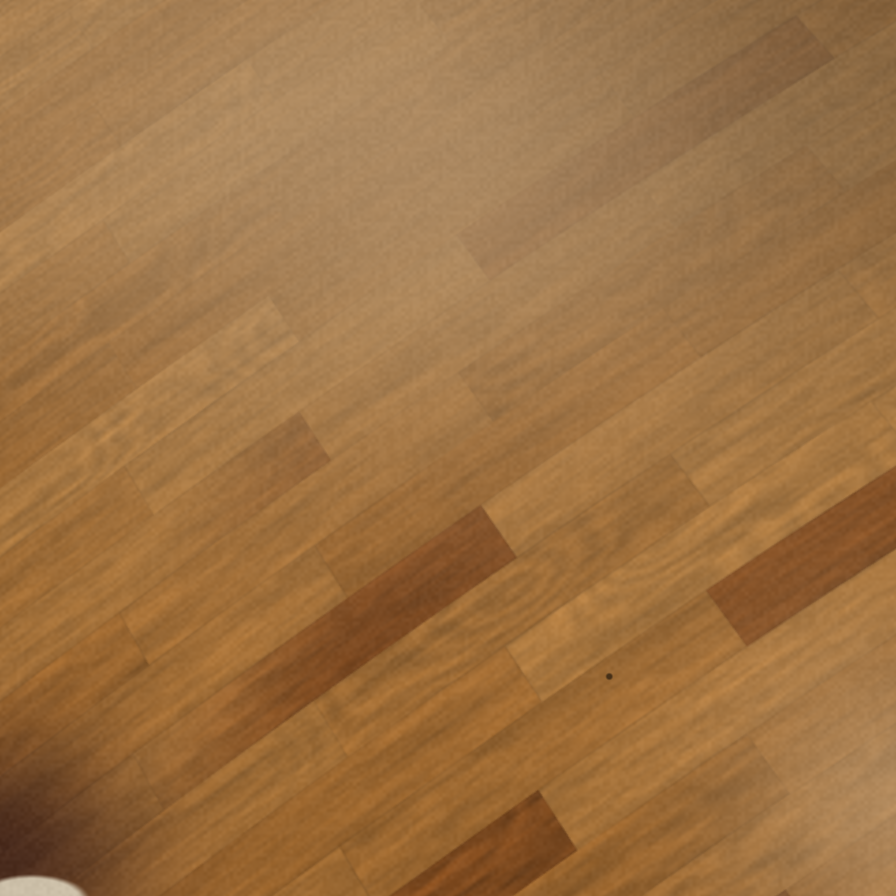
This texture is drawn by a WebGL 2 fragment shader. Its source:

```glsl
#version 300 es
precision highp float;
// Oak strip flooring seen at a slant: a rotation, a mild perspective and a
// slight bow give floor coordinates, cut into staggered strips of hashed tone.
// Stretched noise makes the grain; soft haze and corner shade light the floor.

#define ANGLE 0.602      // direction of the strips, radians
#define TILT 0.21        // perspective across the strips
#define BOW 0.04         // lens curvature of the strips
#define STRIP 0.068      // strip width
#define PIECE 0.47       // length of one strip piece
#define SEAM 0.0022      // seam half width
#define SEAM_DEPTH 0.09  // how dark the seams are
#define GRAIN 0.26       // contrast of the grain
#define HAZE 0.84        // strength of the pale reflection
#define BLUR 0.0010      // spacing of the smoothing samples
#define SPECKLE 0.035    // strength of the fine speckle

uniform vec2 u_resolution;
out vec4 fragColor;

const vec3 DARK = vec3(0.46, 0.25, 0.095);
const vec3 HONEY = vec3(0.575, 0.37, 0.16);
const vec3 PALE = vec3(0.655, 0.455, 0.23);
const vec3 SHEEN = vec3(0.695, 0.57, 0.425);
const vec3 SHADE = vec3(0.20, 0.10, 0.085);
const vec3 CLOTH = vec3(0.80, 0.75, 0.66);

float hash(vec2 p) {
  return fract(sin(dot(p, vec2(127.1, 311.7))) * 43758.5453);
}

float noise(vec2 p) {
  vec2 i = floor(p), f = fract(p);
  f = f * f * (3.0 - 2.0 * f);
  float low = mix(hash(i), hash(i + vec2(1, 0)), f.x);
  float high = mix(hash(i + vec2(0, 1)), hash(i + vec2(1, 1)), f.x);
  return mix(low, high, f.y);
}

// Canvas position to floor position: x along the strips, y across them
vec2 toFloor(vec2 p) {
  vec2 q = p - 0.5;
  float c = cos(ANGLE), s = sin(ANGLE);
  q = vec2(c * q.x + s * q.y, c * q.y - s * q.x);
  q.y += BOW * q.x * q.x;
  return q / (1.0 - TILT * q.y);
}

// Bands, streaks, pores and curved growth rings, centred on zero
float woodGrain(vec2 f, vec2 id) {
  vec2 g = f + id * vec2(7.3, 3.7);
  float bands = noise(g * vec2(4.0, 50.0)) - 0.5;
  float streaks = noise(g * vec2(10.0, 120.0)) - 0.5;
  float pores = noise(g * vec2(40.0, 240.0)) - 0.5;
  float field = noise(g * vec2(6.0, 15.0)) + 0.1 * noise(g * vec2(22.0, 60.0));
  float rings = sin(38.0 * field) * smoothstep(0.3, 0.9, hash(id + 5.0));
  return 0.6 * bands + 0.55 * streaks + 0.4 * pores + 0.2 * rings;
}

vec3 planks(vec2 p) {
  vec2 f = toFloor(p);
  float across = f.y / STRIP + 0.06;
  float row = floor(across);
  float stagger = fract(0.57 * row + 0.16) + 0.08 * (hash(vec2(row, 3.0)) - 0.5);
  float along = f.x / PIECE - stagger;
  vec2 id = vec2(floor(along), row);

  // Tone of the piece: one in seven is dark, bleached toward the upper left
  vec3 wood = mix(HONEY, PALE, hash(id + 9.0));
  float chosen = 1.0 - step(0.5, abs(mod(id.y + 3.0 * id.x, 7.0) - 2.0));
  float darkness = chosen * (0.55 + 0.45 * hash(id + 23.0));
  darkness *= smoothstep(-0.45, -0.05, f.x - f.y);
  wood = mix(wood, DARK, darkness);
  wood *= 1.0 + GRAIN * (1.0 + 0.4 * darkness) * woodGrain(f, id);

  // Faint seams, uneven along their length
  vec2 local = vec2(fract(along), fract(across));
  vec2 gap = min(local, 1.0 - local) * vec2(PIECE, STRIP);
  float seam = 1.0 - smoothstep(0.0, SEAM, min(gap.x, gap.y));
  return wood * (1.0 - SEAM_DEPTH * seam * (0.3 + noise(f * 9.0)));
}

void main() {
  vec2 p = gl_FragCoord.xy / u_resolution;

  // Soft, smooth edges from a small grid of samples
  vec3 color = vec3(0.0);
  for (int y = -1; y <= 1; y++)
    for (int x = -1; x <= 1; x++)
      color += planks(p + BLUR * vec2(x, y)) / 9.0;

  // Pale haze over the far floor and a glint at the lower right
  vec2 away = (p - vec2(0.47, 0.80)) * vec2(1.25, 1.75);
  float haze = 0.7 * exp(-2.2 * dot(away, away)) + 0.3 * smoothstep(0.4, 0.9, p.y);
  color = mix(color, SHEEN, HAZE * haze);
  vec2 shine = p - vec2(1.02, 0.1);
  color = mix(color, SHEEN + 0.05, 0.6 * exp(-24.0 * dot(shine, shine)));

  // Dimmer far corner, small knot, and shade at the lower left
  color *= 1.0 - 0.18 * smoothstep(0.6, 0.05, distance(p, vec2(1.0, 1.02)));
  color *= 1.0 - 0.55 * smoothstep(0.005, 0.002, distance(p, vec2(0.68, 0.245)));
  vec2 corner = (p - vec2(0.0, 0.04)) * vec2(0.85, 1.0);
  color = mix(color, SHADE, 0.8 * exp(-60.0 * dot(corner, corner)));

  // Pale cloth edge in the corner, then fine speckle
  float edge = length((p - vec2(0.035, -0.005)) / vec2(0.06, 0.027));
  color = mix(color, CLOTH, smoothstep(1.12, 0.88, edge));
  color += SPECKLE * (noise(p * 240.0) - 0.5);
  fragColor = vec4(color, 1.0);
}
```
